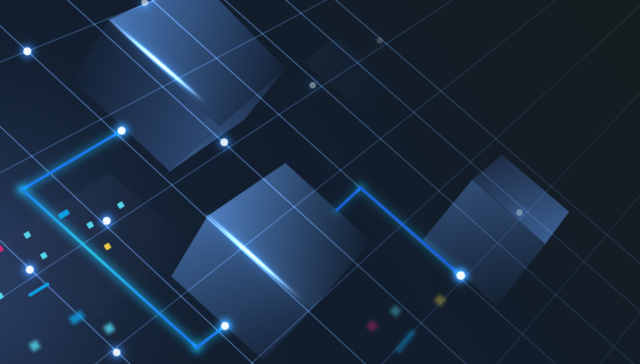
Write a Shadertoy shader that draws this background.

```glsl
const float HEIGHT = 4.4; // canvas height in scene units

// Distance to a segment in x, position along it in y
vec2 segment(vec2 p, vec2 a, vec2 b) {
    vec2 e = b - a;
    float t = clamp(dot(p - a, e) / dot(e, e), 0.0, 1.0);
    return vec2(length(p - a - e * t), t);
}

float edge(vec2 p, vec2 a, vec2 b) {
    vec2 e = normalize(b - a);
    return dot(p - a, vec2(-e.y, e.x));
}

// Clockwise quad, shaded from corner a to corner c
void face(inout vec3 col, vec2 p, float px, vec2 a, vec2 b, vec2 c, vec2 d, vec3 near, vec3 far) {
    float dist = max(max(edge(p, a, b), edge(p, b, c)), max(edge(p, c, d), edge(p, d, a)));
    float t = clamp(dot(p - a, c - a) / dot(c - a, c - a), 0.0, 1.0);
    col = mix(col, mix(near, far, t), smoothstep(px, -px, dist) );
}

void neon(inout vec3 col, vec2 p, float px, vec2 a, vec2 b, vec3 core, float power) {
    float d = segment(p, a, b).x;
    col += vec3(0.0, 0.24, 0.30) * power * exp(-d * d / 0.006);
    col = mix(col, core, smoothstep(0.017 + px, 0.017 - px, d));
}

void ridge(inout vec3 col, vec2 p, vec2 a, vec2 b, float peak) {
    vec2 s = segment(p, a, b);
    float power = exp(-pow((s.y - peak) / 0.30, 2.0)) * smoothstep(1.0, 0.8, s.y);
    col += power * (vec3(0.75, 0.9, 1.0) * exp(-s.x * s.x / 0.0005)
                  + vec3(0.08, 0.25, 0.42) * exp(-s.x / 0.05));
}

// Two fans of fine lines
void grid(inout vec3 col, vec2 p, float px) {
    float fade = mix(1.0, 0.3, smoothstep(2.5, 7.0, p.x));
    for (int i = 0; i < 8; i++) {
        float n = float(i);
        float fall = 0.95 - 0.012 * n;
        float x0 = -3.06 + 1.5 * n - 0.069 * n * n;
        float d = abs(p.y - HEIGHT + fall * (p.x - x0)) / length(vec2(1.0, fall));
        col += vec3(0.16, 0.24, 0.34) * fade * smoothstep(0.005 + px, 0.0, d);
        float rise = 0.4 + 0.13 * n;
        float y0 = HEIGHT - 0.75 - 1.25 * n - 0.09 * n * n;
        d = abs(p.y - y0 - rise * p.x) / length(vec2(1.0, rise));
        col += vec3(0.09, 0.14, 0.21) * fade * smoothstep(0.005 + px, 0.0, d);
    }
}

// Glowing dots: position and brightness
void nodes(inout vec3 col, vec2 p, float px) {
    const vec3 dots[12] = vec3[12](
        vec3(0.33, 3.78, 1.0), vec3(1.47, 2.82, 1.0), vec3(2.71, 2.68, 0.9), vec3(1.29, 1.73, 1.0),
        vec3(0.36, 1.14, 1.0), vec3(2.72, 0.46, 1.0), vec3(1.41, 0.14, 0.9), vec3(5.57, 1.07, 1.2),
        vec3(1.75, 4.37, 0.6), vec3(3.78, 3.37, 0.4), vec3(4.59, 3.91, 0.2), vec3(6.28, 1.83, 0.35));
    for (int i = 0; i < 12; i++) {
        float power = dots[i].z;
        float d = length(p - dots[i].xy);
        float radius = 0.033 + 0.015 * power;
        col += vec3(0.12, 0.36, 0.65) * power * power * exp(-d * d / 0.007);
        col = mix(col, vec3(0.95, 0.98, 1.0), min(power, 1.0) * smoothstep(radius + px, radius - px, d));
    }
}

// Tilted chips: position and kind (cyan, blue bar, yellow, pink)
void confetti(inout vec3 col, vec2 p, float px) {
    const vec3 chips[16] = vec3[16](
        vec3(1.46, 1.92, 0), vec3(1.09, 1.68, 0), vec3(0.33, 1.56, 0), vec3(0.53, 1.31, 0),
        vec3(0.0, 0.82, 0), vec3(0.77, 1.81, 1), vec3(0.47, 0.90, 1), vec3(1.30, 1.42, 2),
        vec3(0.0, 1.39, 3), vec3(0.93, 0.56, 1), vec3(1.32, 0.43, 0), vec3(0.42, 0.22, 0),
        vec3(4.50, 0.46, 3), vec3(4.78, 0.64, 0), vec3(4.90, 0.27, 1), vec3(5.32, 0.77, 2));
    const vec3 tints[4] = vec3[4](vec3(0.33, 0.87, 0.95), vec3(0.05, 0.64, 0.92),
                                  vec3(0.95, 0.82, 0.28), vec3(0.86, 0.16, 0.48));
    for (int i = 0; i < 16; i++) {
        int kind = int(chips[i].z);
        bool distant = chips[i].x > 4.0;
        float blur = distant || chips[i].y < 0.7 ? 0.055 : px;
        vec2 q = p - chips[i].xy;
        float angle = distant ? 0.9 : 0.55;
        q = mat2(cos(angle), -sin(angle), sin(angle), cos(angle)) * q;
        vec2 size = kind == 1 ? vec2(0.065, 0.032) : vec2(0.033);
        if (i == 6 || i == 14) size = vec2(0.14, 0.018);
        float d = length(max(abs(q) - size + 0.012, 0.0)) - 0.012;
        col = mix(col, tints[kind], (distant ? 0.45 : 0.95) * smoothstep(blur, -blur, d - 0.2 * blur));
    }
}

void mainImage(out vec4 fragColor, in vec2 fragCoord) {
    float px = HEIGHT / iResolution.y;
    vec2 p = fragCoord * px;
    vec3 night = vec3(0.068, 0.115, 0.178);

    // Backdrop
    vec2 haze = (p - vec2(-0.3, 1.0)) / vec2(1.7, 1.8);
    vec3 col = night + vec3(0.09, 0.12, 0.20) * exp(-dot(haze, haze));
    col = mix(col, vec3(0.085, 0.115, 0.13), smoothstep(5.0, 10.5, p.x + 0.7 * p.y));

    // Faint slabs
    face(col, p, px, vec2(0.05, 1.52), vec2(1.33, 2.31), vec2(2.25, 1.5), vec2(1.2, 0.55), vec3(0.16, 0.22, 0.35), vec3(0.08, 0.13, 0.20));
    face(col, p, px, vec2(3.66, 3.66), vec2(4.08, 3.95), vec2(4.75, 3.4), vec2(4.4, 3.03), vec3(0.09, 0.14, 0.21), night);

    // Upper cube
    face(col, p, px, vec2(0.88, 3.43), vec2(1.32, 4.16), vec2(2.65, 2.88), vec2(2.05, 2.33), vec3(0.08, 0.13, 0.21), vec3(0.18, 0.29, 0.46));
    face(col, p, px, vec2(2.05, 2.33), vec2(2.65, 2.88), vec2(3.45, 3.57), vec2(2.95, 2.95), vec3(0.23, 0.37, 0.57), vec3(0.10, 0.16, 0.26));
    face(col, p, px, vec2(1.32, 4.16), vec2(2.4, 4.66), vec2(3.45, 3.57), vec2(2.65, 2.88), vec3(0.29, 0.47, 0.72), vec3(0.08, 0.13, 0.21));

    // Middle cube
    face(col, p, px, vec2(2.51, 1.79), vec2(3.77, 0.66), vec2(3.18, 0.04), vec2(2.07, 1.06), vec3(0.25, 0.40, 0.61), vec3(0.09, 0.15, 0.24));
    face(col, p, px, vec2(2.51, 1.79), vec2(3.45, 2.43), vec2(4.49, 1.48), vec2(3.77, 0.66), vec3(0.31, 0.49, 0.74), night);

    // Right cube
    face(col, p, px, vec2(5.71, 2.23), vec2(6.59, 1.45), vec2(6.01, 0.70), vec2(5.11, 1.50), vec3(0.19, 0.30, 0.46), vec3(0.08, 0.13, 0.20));
    face(col, p, px, vec2(6.59, 1.45), vec2(5.71, 2.23), vec2(6.07, 2.53), vec2(6.88, 1.84), vec3(0.23, 0.37, 0.57), vec3(0.12, 0.18, 0.28));

    grid(col, p, px);

    // Light on the edges and the neon paths
    ridge(col, p, vec2(1.32, 4.16), vec2(2.55, 3.10), 0.5);
    ridge(col, p, vec2(2.51, 1.79), vec2(3.77, 0.66), 0.42);
    vec3 azure = vec3(0.10, 0.48, 0.93);
    vec3 cyan = mix(azure, vec3(0.16, 0.74, 0.90), exp(-pow((p.x - 1.1) / 0.6, 2.0)));
    neon(col, p, px, vec2(1.47, 2.82), vec2(0.27, 2.11), azure, 0.7);
    neon(col, p, px, vec2(0.27, 2.11), vec2(2.38, 0.20), cyan, 0.9);
    neon(col, p, px, vec2(2.38, 0.20), vec2(2.72, 0.46), azure, 0.7);
    neon(col, p, px, vec2(4.07, 1.86), vec2(4.36, 2.13), vec3(0.10, 0.38, 0.86), 0.4);
    neon(col, p, px, vec2(4.36, 2.13), vec2(5.57, 1.07), vec3(0.10, 0.38, 0.86), 0.5);

    confetti(col, p, px);
    nodes(col, p, px);
    fragColor = vec4(clamp(col, 0.0, 1.0), 1.0);
}
```
